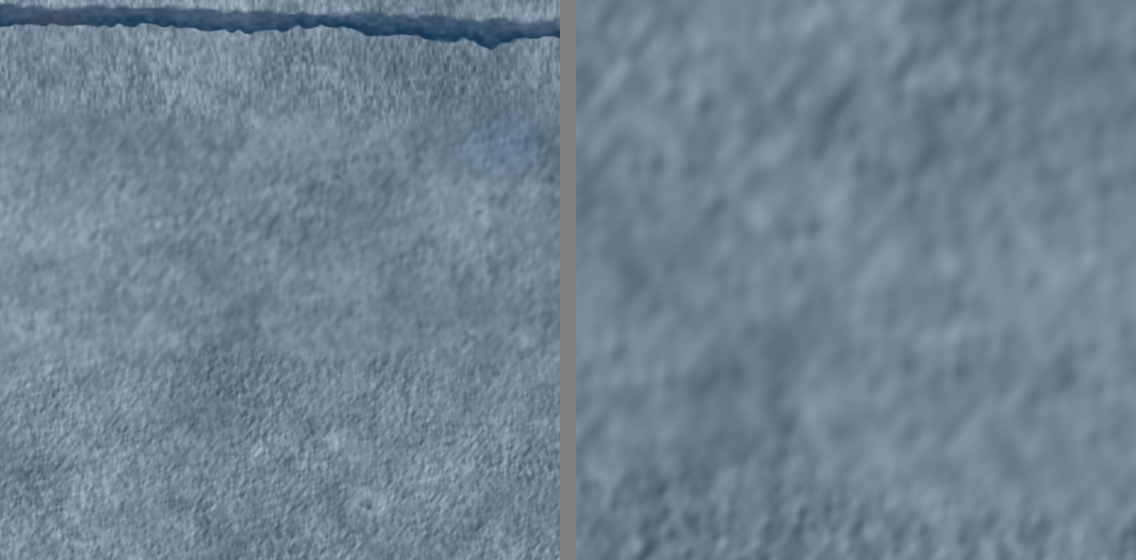
Left, the full canvas; right, a detail of the centre.
A Shadertoy shader for this texture:

```glsl
// Weathered blue-grey stone slab with a dark, ragged joint along its top edge.

const vec3 STONE       = vec3(0.445, 0.516, 0.574);
const vec3 JOINT_LIGHT = vec3(0.290, 0.370, 0.460);
const vec3 JOINT_DARK  = vec3(0.125, 0.250, 0.355);
const vec3 RUST        = vec3(0.300, 0.310, 0.370);
const vec3 BLUE_STAIN  = vec3(-0.030, 0.005, 0.045);

const float CLOUD_CONTRAST  = 0.070;
const float MOTTLE_CONTRAST = 0.040;
const float SOFT_CONTRAST   = 0.072;
const float CRISP_CONTRAST  = 0.108;
const float STREAK_CONTRAST = 0.108;
const float STREAK_START    = 0.78;  // streaked zone lies above this height
const float CRISP_END       = 0.36;  // sharp grain lies below this height
const int   PIT_COUNT       = 8;
const int   FLECK_COUNT     = 22;
const mat2  TURN = mat2(0.8, 0.6, -0.6, 0.8);

float hash(vec2 p) {
    vec3 q = fract(vec3(p.xyx) * 0.1031);
    q += dot(q, q.yzx + 33.33);
    return fract((q.x + q.y) * q.z);
}

vec2 hash2(float n) {
    return vec2(hash(vec2(n, 7.3)), hash(vec2(n, 51.7)));
}

// Smooth value noise in -1..1
float noise(vec2 p) {
    vec2 i = floor(p), f = fract(p);
    f = f * f * (3.0 - 2.0 * f);
    float low  = mix(hash(i), hash(i + vec2(1, 0)), f.x);
    float high = mix(hash(i + vec2(0, 1)), hash(i + vec2(1, 1)), f.x);
    return 2.0 * mix(low, high, f.y) - 1.0;
}

float fbm(vec2 p) {
    float sum = 0.0, amp = 0.6;
    for (int i = 0; i < 4; i++) {
        sum += amp * noise(p);
        p = 2.0 * TURN * p + 19.1;
        amp *= 0.6;
    }
    return sum;
}

// Rounded grain, lit faintly from the left
float relief(vec2 p) {
    vec2 q = TURN * p;
    return noise(q) - 0.4 * noise(q + TURN * vec2(0.8, -0.25));
}

// Three kinds of grain: streaked at the top, soft in the middle, crisp below
float grain(vec2 p, float cloud) {
    float height = p.y + 0.035 * cloud;
    float streaked = smoothstep(STREAK_START - 0.06, STREAK_START + 0.07, height);
    float crisp = 1.0 - smoothstep(CRISP_END - 0.06, CRISP_END + 0.06, height);
    float patches = 1.0 + 0.25 * noise(p * 11.0 + 70.0);
    vec2 lean = vec2(p.x - 0.2 * p.y, 0.8 * p.y);

    float soft = 0.55 * relief(p * 66.0) + 0.65 * relief(lean * 112.0 + 8.0);
    float sharp = 0.55 * relief(lean * 112.0 + 8.0) + 0.7 * relief(lean * 185.0 + 3.0);
    float streaks = 0.6 * noise(p * vec2(190.0, 66.0))
                  + 0.55 * noise(p * vec2(230.0, 115.0) + 31.0)
                  + 0.4 * relief(p * 125.0 + 50.0);

    float tone = SOFT_CONTRAST * soft * (1.0 - 0.85 * max(streaked, crisp));
    tone += CRISP_CONTRAST * sharp * crisp + STREAK_CONTRAST * streaks * streaked;
    return tone * patches;
}

// Small dark hollows with a pale rim, and loose pale flecks
float marks(vec2 p) {
    float tone = 0.0;
    vec2 wobble = 0.010 * vec2(noise(p * 70.0), noise(p * 70.0 + 17.0));
    for (int i = 0; i < PIT_COUNT; i++) {
        vec2 d = p + wobble - hash2(float(i) + 1.0) * vec2(1.0, 0.7);
        float size = mix(0.008, 0.014, hash(vec2(float(i), 3.0)));
        d.y *= 1.4;
        float core = exp(-dot(d, d) / (size * size));
        float ring = (length(d) - 1.9 * size) / (0.9 * size);
        tone += 0.035 * exp(-ring * ring) - 0.08 * core;
    }
    for (int i = 0; i < FLECK_COUNT; i++) {
        vec2 d = p + wobble - hash2(float(i) + 80.0) * vec2(1.0, 0.75);
        float size = mix(0.007, 0.022, hash(vec2(float(i), 9.0)));
        tone += 0.065 * exp(-dot(d, d) / (size * size));
    }
    return tone;
}

void mainImage(out vec4 fragColor, in vec2 fragCoord) {
    vec2 p = fragCoord / iResolution.xy;
    float cloud = fbm(p * vec2(5.0, 6.5) + 4.0);

    // Slab: broad clouds, paler left and darker right, grain and marks
    float tone = CLOUD_CONTRAST * cloud + 0.045 * (0.5 - p.x);
    tone += MOTTLE_CONTRAST * (0.6 * noise(TURN * p * 22.0 + 60.0) + 0.7 * noise(TURN * p * 40.0));
    tone += grain(p, cloud) + marks(p);
    vec3 color = STONE + tone * vec3(1.0, 0.98, 0.98);
    vec2 stain = (p - vec2(0.90, 0.74)) / vec2(0.07, 0.045);
    color += BLUE_STAIN * exp(-dot(stain, stain)) * (0.8 + 0.5 * cloud);

    // Joint outline: scalloped lower lip with one pocket, ragged upper edge
    float pocket = (p.x - 0.87) / 0.022;
    float lip = mix(0.938, 0.920, p.x) + 0.020 * abs(noise(vec2(p.x * 7.0, 2.0)))
              + 0.007 * abs(noise(vec2(p.x * 19.0, 21.0)))
              + 0.004 * noise(p * vec2(75.0, 90.0) + 5.0) - 0.014 * exp(-pocket * pocket);
    float brow = mix(0.993, 0.966, p.x) + 0.007 * noise(vec2(p.x * 9.0, 11.0))
               + 0.005 * noise(p * vec2(50.0, 90.0) + 13.0);
    float joint = smoothstep(-0.003, 0.003, p.y - lip)
                * (1.0 - smoothstep(-0.005, 0.005, p.y - brow));

    // Joint filling: deepest just above the lip, with a faint rusty patch
    float rise = smoothstep(0.0, 0.026, p.y - lip);
    vec3 filling = mix(JOINT_DARK, JOINT_LIGHT, clamp(0.8 * rise + 0.35 * cloud, 0.0, 1.0));
    vec2 rust = (p - vec2(0.10, 0.955)) / vec2(0.05, 0.025);
    filling = mix(filling, RUST, 0.7 * exp(-dot(rust, rust)));
    filling += 0.04 * noise(p * vec2(100.0, 140.0));

    // Pale worn rim under the lip and pale stone above the joint
    color += 0.03 * exp(-abs(p.y - lip) / 0.008) + 0.05 * smoothstep(0.0, 0.01, p.y - brow);
    fragColor = vec4(mix(color, filling, joint), 1.0);
}
```
